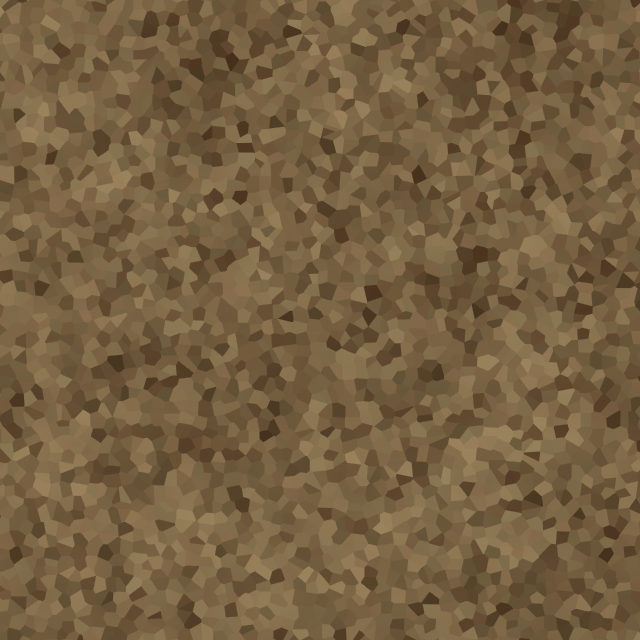
This texture is drawn by a WebGL 1 fragment shader. Its source:

```glsl
precision highp float;

uniform vec2 u_resolution;

#define CELLS 54.0
#define JITTER 1.0
#define GRAIN_CONTRAST 0.92
#define BLOTCH_SCALE 9.0
#define BLOTCH_CONTRAST 0.42
#define SHADING 0.10
#define TINT 0.016
#define MEAN_TONE 0.585
#define DARK_EARTH vec3(0.270, 0.190, 0.110)
#define LIGHT_EARTH vec3(0.590, 0.500, 0.353)

float hash(vec2 p) {
  return fract(sin(dot(p, vec2(127.1, 311.7))) * 43758.5453);
}

vec2 hash2(vec2 p) {
  return vec2(hash(p), hash(p + vec2(37.2, 17.9)));
}

float valueNoise(vec2 p) {
  vec2 i = floor(p);
  vec2 f = fract(p);
  f = f * f * (3.0 - 2.0 * f);
  float bottom = mix(hash(i), hash(i + vec2(1.0, 0.0)), f.x);
  float top = mix(hash(i + vec2(0.0, 1.0)), hash(i + vec2(1.0, 1.0)), f.x);
  return mix(bottom, top, f.y);
}

// Broad light and dark patches, centred on zero
float blotches(vec2 uv) {
  vec2 p = uv * BLOTCH_SCALE;
  return 0.6 * valueNoise(p + 5.3) + 0.4 * valueNoise(p * 2.1 + 41.7) - 0.5;
}

vec2 seedPoint(vec2 cell) {
  return cell + 0.5 + JITTER * (hash2(cell) - 0.5);
}

// One flat grain: skewed so that the darkest grains are rare
vec3 grainColor(vec2 cell, float shading) {
  float spread = 0.5 * (hash(cell + 71.3) + hash(cell + 133.7));
  float tone = MEAN_TONE + GRAIN_CONTRAST * (0.38 - pow(spread, 1.5));
  tone += BLOTCH_CONTRAST * blotches(seedPoint(cell) / CELLS) + shading;
  float tint = TINT * (hash(cell + 211.9) - 0.5);
  vec3 color = mix(DARK_EARTH, LIGHT_EARTH, clamp(tone, 0.0, 1.03));
  return color + tint * vec3(1.0, -1.0, -0.6);
}

void main() {
  vec2 uv = gl_FragCoord.xy / u_resolution.y;
  vec2 p = uv * CELLS;
  vec2 base = floor(p);

  // Nearest and second nearest grain
  float nearDist = 100.0;
  float nextDist = 100.0;
  vec2 nearCell = base;
  vec2 nextCell = base;
  for (int y = -2; y <= 2; y++) {
    for (int x = -2; x <= 2; x++) {
      vec2 cell = base + vec2(float(x), float(y));
      vec2 toSeed = seedPoint(cell) - p;
      float dist = dot(toSeed, toSeed);
      if (dist < nearDist) {
        nextDist = nearDist;
        nextCell = nearCell;
        nearDist = dist;
        nearCell = cell;
      } else if (dist < nextDist) {
        nextDist = dist;
        nextCell = cell;
      }
    }
  }

  // Blend across the shared border over about one pixel
  float gap = length(seedPoint(nextCell) - seedPoint(nearCell));
  float border = (nextDist - nearDist) / (2.0 * max(gap, 0.001));
  float pixel = CELLS / u_resolution.y;
  float blend = 0.5 * (1.0 - smoothstep(0.0, 0.6 * pixel, border));

  float shading = SHADING * (valueNoise(uv * 16.0 + 9.1) - 0.5);
  vec3 color = mix(grainColor(nearCell, shading),
                   grainColor(nextCell, shading), blend);
  gl_FragColor = vec4(color, 1.0);
}
```
